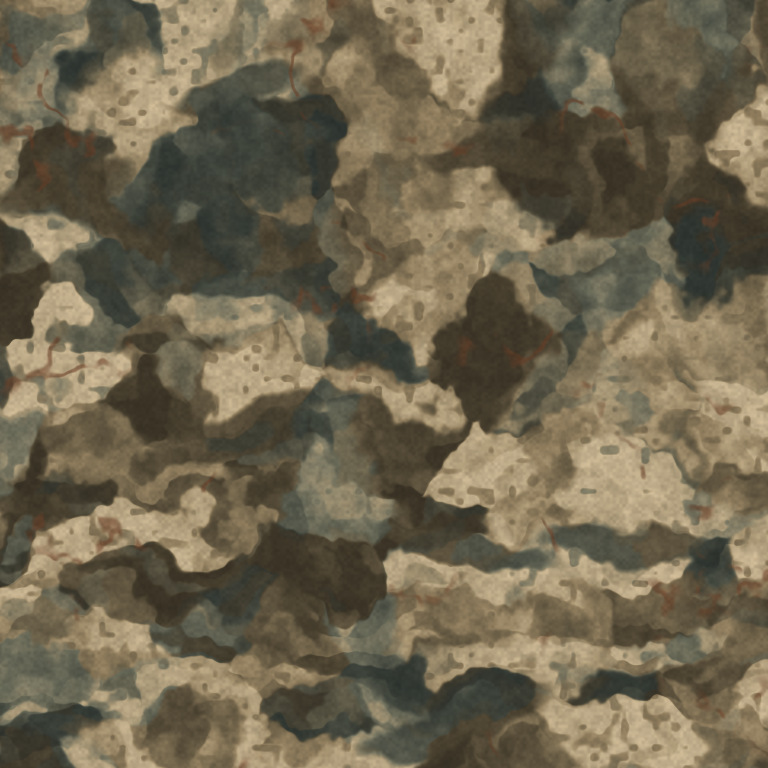
Write a WebGL 1 fragment shader that draws this texture.

```glsl
precision highp float;
// Weathered granite: cream feldspar, grey-green grains, dark flattened lenses and rust specks.
uniform vec2 u_resolution;

float hash(vec2 p) {
  return fract(sin(dot(p, vec2(127.1, 311.7))) * 43758.5453);
}

vec2 hash2(vec2 p) {
  return vec2(hash(p), hash(p + 57.3));
}

mat2 rotation(float angle) {
  float c = cos(angle), s = sin(angle);
  return mat2(c, -s, s, c);
}

float noise(vec2 p) {
  vec2 i = floor(p), f = fract(p);
  f = f * f * (3.0 - 2.0 * f);
  float low = mix(hash(i), hash(i + vec2(1.0, 0.0)), f.x);
  float high = mix(hash(i + vec2(0.0, 1.0)), hash(i + 1.0), f.x);
  return mix(low, high, f.y);
}

float fbm(vec2 p) {
  float sum = 0.0, amplitude = 0.533;
  for (int i = 0; i < 4; i++) {
    sum += amplitude * noise(p);
    p = rotation(0.6) * p * 2.1 + 13.7;
    amplitude *= 0.5;
  }
  return sum;
}

// Soft-edged Voronoi grains: x is the grain tone, y its tint, both 0 to 1.
vec2 grains(vec2 p, float sharpness, float seed) {
  vec2 cell = floor(p), sum = vec2(0.0);
  float total = 0.0;
  for (int y = -1; y <= 1; y++) {
    for (int x = -1; x <= 1; x++) {
      vec2 id = cell + vec2(float(x), float(y));
      vec2 offset = id + hash2(id + seed) - p;
      float weight = exp(-sharpness * dot(offset, offset));
      sum += weight * hash2(id + seed + 19.1);
      total += weight;
    }
  }
  return sum / total;
}

// Coverage of scattered, slightly tilted dark lenses.
float lenses(vec2 p, vec2 cellSize, float share) {
  vec2 cell = floor(p / cellSize);
  float cover = 0.0;
  for (int y = -1; y <= 1; y++) {
    for (int x = -1; x <= 1; x++) {
      vec2 id = cell + vec2(float(x), float(y));
      vec2 center = (id + 0.2 + 0.6 * hash2(id + 3.0)) * cellSize;
      vec2 size = mix(vec2(0.06, 0.017), vec2(0.14, 0.038), hash2(id + 8.0));
      vec2 q = rotation(mix(-0.25, 0.5, hash(id + 21.0))) * (p - center);
      float lens = 1.0 - smoothstep(0.82, 1.15, length(q / size));
      cover = max(cover, lens * step(hash(id + 33.0), share));
    }
  }
  return cover;
}

float ramp(float low, float high, float x) {
  return clamp((x - low) / (high - low), 0.0, 1.0);
}

// Mineral colours from dark to light, placed by their share of the area.
vec3 mineralColor(float rank) {
  vec3 color = mix(vec3(0.20, 0.185, 0.15), vec3(0.25, 0.23, 0.18), ramp(0.0, 0.075, rank));
  color = mix(color, vec3(0.35, 0.32, 0.25), ramp(0.075, 0.265, rank));
  color = mix(color, vec3(0.44, 0.40, 0.31), ramp(0.265, 0.48, rank));
  color = mix(color, vec3(0.54, 0.48, 0.37), ramp(0.48, 0.665, rank));
  color = mix(color, vec3(0.64, 0.57, 0.44), ramp(0.665, 0.825, rank));
  return mix(color, vec3(0.76, 0.685, 0.55), ramp(0.825, 0.97, rank));
}

void main() {
  vec2 uv = gl_FragCoord.xy / u_resolution.y;

  // Ragged outlines, flattened more towards the bottom.
  vec2 warp = vec2(fbm(uv * 11.0), fbm(uv * 11.0 + 41.0)) - 0.5;
  vec2 p = uv + 0.11 * warp;
  vec2 bed = rotation(0.12) * vec2(p.x, p.y * mix(1.9, 1.25, uv.y));

  // Grain tones are spread into an even rank.
  vec2 coarse = grains(bed * 9.0, 28.0, 5.0);
  vec2 fine = grains(bed * 23.0, 14.0, 71.0);
  float mottle = fbm(uv * 38.0);
  float tone = 0.55 * coarse.x + 0.25 * fine.x + 0.2 * mottle;
  float rank = 1.0 / (1.0 + exp(-11.0 * (tone - 0.485)));

  // Dark lenses and small pits in the pale grains.
  float lens = lenses(uv + 0.07 * warp, vec2(0.25, 0.167), 0.5);
  rank = mix(rank, 0.02 + 0.22 * mottle, 0.85 * lens);
  float pits = smoothstep(0.68, 0.88, noise(uv * 75.0));
  rank -= 0.3 * pits * smoothstep(0.5, 0.9, rank);
  vec3 color = mineralColor(rank);

  // Grey-green against warm grains.
  float green = smoothstep(0.4, 0.8, mix(coarse.y, fine.y, 0.35));
  float tintRoom = 1.0 - smoothstep(0.6, 0.95, rank);
  color += tintRoom * mix(vec3(0.012, 0.0, -0.012), vec3(-0.035, 0.008, 0.03), green);

  // Rust along broken hairlines.
  float hairline = 1.0 - smoothstep(0.008, 0.04, abs(fbm(uv * 9.0 + 7.0) - 0.5));
  float patches = smoothstep(0.56, 0.74, noise(uv * 13.0 + 90.0));
  float rust = hairline * patches * smoothstep(0.3, 0.65, noise(uv * 60.0 + 4.0));
  color = mix(color, vec3(0.40, 0.24, 0.15), 0.6 * rust);

  // Fine surface grit.
  float grit = noise(uv * 240.0) + 0.7 * noise(uv * 120.0 + 31.0) - 0.85;
  color *= 1.0 + 0.13 * grit;
  gl_FragColor = vec4(color, 1.0);
}
```
